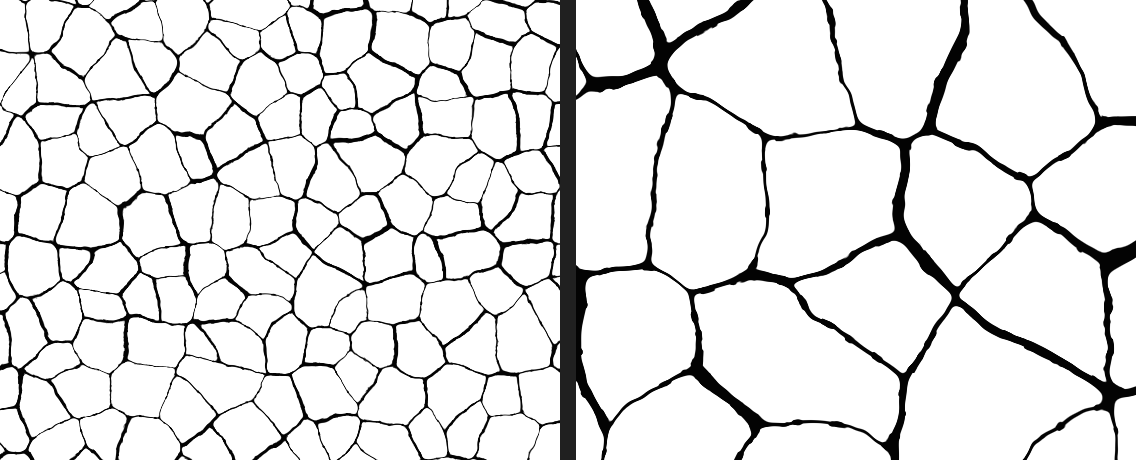
Left: the whole. Right: its middle third, enlarged.
This pattern is drawn by a WebGL 1 fragment shader. Its source:

```glsl
precision highp float;
// Rounded irregular cells outlined by rough black walls on white.
uniform vec2 u_resolution;

const float CELLS_PER_HEIGHT = 10.2;
const float SEED_JITTER = 0.76;
const float RADIUS_SPREAD = 0.3;
const float THIN_WALL = 0.011;
const float THICK_WALL = 0.046;
const float CORNER_FILL = 0.021;
const vec3 PAPER = vec3(1.0);
const vec3 INK = vec3(0.012);

float hash(vec2 p) {
  vec3 q = fract(p.xyx * vec3(0.1031, 0.1030, 0.0973));
  q += dot(q, q.yzx + 33.33);
  return fract((q.x + q.y) * q.z);
}

// Layered sines, each octave rotated and bent by the last; about -1 to 1.
float ripple(vec2 p, float frequency) {
  float sum = 0.0;
  float weight = 0.5;
  p *= frequency;
  for (int i = 0; i < 4; i++) {
    sum += weight * sin(p.x + 1.3 * sin(p.y + sum));
    p = mat2(0.8, 0.6, -0.6, 0.8) * p * 1.47 + 2.7;
    weight *= 0.7;
  }
  return sum;
}

vec2 warp(vec2 p, float frequency, float amount) {
  return p + amount * vec2(ripple(p, frequency), ripple(p.yx + 17.3, frequency));
}

// Seed position in xy, cell radius in z; odd rows are staggered.
vec3 cellSeed(vec2 id) {
  vec2 jitter = vec2(hash(id + 11.7), hash(id + 47.2)) - 0.5;
  vec2 stagger = vec2(0.5 * mod(id.y, 2.0), 0.0);
  return vec3(id + 0.5 + stagger + SEED_JITTER * jitter,
              RADIUS_SPREAD * hash(id + 83.9));
}

// The same half width is found from both sides of a wall.
float wallHalfWidth(vec2 idA, vec2 idB) {
  float h = hash(idA + idB + 0.37 * idA * idB + 130.6);
  return mix(THIN_WALL, THICK_WALL, h * h);
}

// Signed distance to the walls, with ink gathering at the corners.
float wallDistance(vec2 p) {
  vec2 base = floor(p);
  vec2 homeId = base;
  vec2 homeDir = vec2(0.0);
  float homeDist = 1e3;

  // Find the cell that owns this point.
  for (int y = -2; y <= 2; y++) {
    for (int x = -2; x <= 2; x++) {
      vec2 id = base + vec2(float(x), float(y));
      vec3 seed = cellSeed(id);
      vec2 away = p - seed.xy;
      float d = length(away) - seed.z;
      if (d < homeDist) {
        homeDist = d;
        homeId = id;
        homeDir = away / max(length(away), 1e-4);
      }
    }
  }

  // Blend the curved walls shared with the neighbours.
  float total = 1e-16;
  for (int y = -2; y <= 2; y++) {
    for (int x = -2; x <= 2; x++) {
      vec2 id = base + vec2(float(x), float(y));
      vec2 step2 = abs(id - homeId);
      if (step2.x + step2.y > 0.5) {
        vec3 seed = cellSeed(id);
        vec2 away = p - seed.xy;
        float gap = length(away) - seed.z - homeDist;
        vec2 dir = away / max(length(away), 1e-4);
        float d = gap / max(length(dir - homeDir), 0.35);
        total += exp((wallHalfWidth(homeId, id) - d) / CORNER_FILL);
      }
    }
  }
  return -CORNER_FILL * log(total);
}

void main() {
  float scale = CELLS_PER_HEIGHT / u_resolution.y;
  vec2 p = gl_FragCoord.xy * scale + 20.0;

  // Slow bends, then fine wobble.
  vec2 q = warp(p, 2.1, 0.075);
  q = warp(q, 9.0, 0.016);

  // Swelling strokes and small beads along the walls.
  float swell = 0.005 * ripple(p + 5.1, 3.0);
  float beads = 0.011 * smoothstep(0.1, 0.9, ripple(p + 9.4, 19.0));
  float d = wallDistance(q) - swell - beads;

  float ink = 1.0 - smoothstep(-0.6, 0.6, d / scale);
  gl_FragColor = vec4(mix(PAPER, INK, ink), 1.0);
}
```
